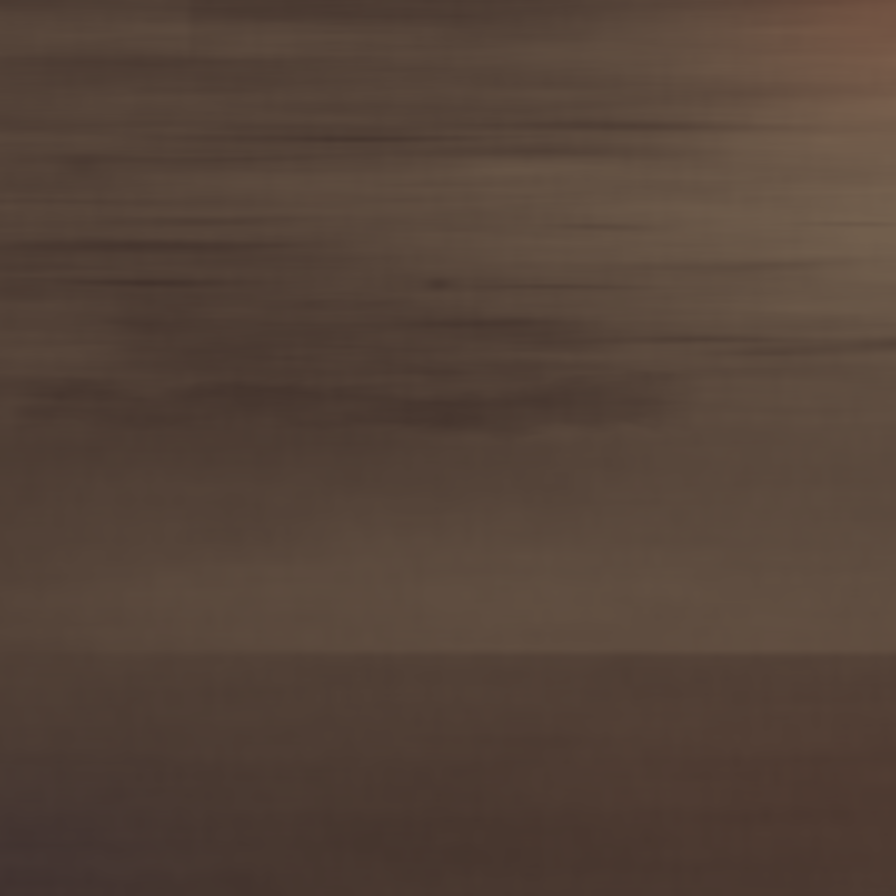
Reproduce this texture procedurally as a Shadertoy shader.

```glsl
const vec3 DARK_BROWN = vec3(0.262, 0.200, 0.173);
const vec3 PALE_BROWN = vec3(0.425, 0.352, 0.288);
const vec3 WARM_GLOW = vec3(0.060, 0.010, 0.000);
const vec3 COOL_SHADE = vec3(-0.012, -0.006, 0.010);
const float SEAM_HEIGHT = 0.271;
const float MEAN_TONE = 0.37;
const float CONTRAST = 1.32;

float hash(vec2 p) {
    vec3 q = fract(vec3(p.xyx) * 0.1031);
    q += dot(q, q.yzx + 33.33);
    return fract((q.x + q.y) * q.z);
}

float noise(vec2 p) {
    vec2 cell = floor(p);
    vec2 f = fract(p);
    f = f * f * (3.0 - 2.0 * f);
    float low = mix(hash(cell), hash(cell + vec2(1, 0)), f.x);
    float high = mix(hash(cell + vec2(0, 1)), hash(cell + vec2(1, 1)), f.x);
    return mix(low, high, f.y);
}

// Layered noise centred on zero
float fbm(vec2 p) {
    float sum = 0.0;
    float weight = 0.5;
    for (int i = 0; i < 4; i++) {
        sum += weight * (noise(p) - 0.5);
        p = p * 2.03 + 17.3;
        weight *= 0.5;
    }
    return sum;
}

// Soft elliptical spot, one at its centre
float spot(vec2 p, vec2 centre, vec2 radius) {
    vec2 d = (p - centre) / radius;
    return exp(-dot(d, d));
}

// Long patchy stain with ragged, softened edges
float stain(vec2 p, vec2 centre, vec2 halfSize, float softness) {
    float patches = 0.85 + 1.1 * fbm(p * vec2(8.0, 30.0) + 12.0);
    p.x += 0.12 * fbm(p * vec2(6.0, 38.0));
    p.y += 0.045 * fbm(p * vec2(11.0, 26.0) + 5.0);
    vec2 d = abs(p - centre) - halfSize;
    float across = 1.0 - smoothstep(-softness, softness, d.y);
    float along = 1.0 - smoothstep(-0.04, 0.04, d.x);
    return across * along * patches;
}

// Thin scattered grain lines, tapered at both ends
float grainLines(vec2 p) {
    float sum = 0.0;
    for (int i = 0; i < 18; i++) {
        float id = float(i);
        vec2 centre = vec2(hash(vec2(id, 3.0)) * 1.2 - 0.1,
                           mix(0.58, 0.87, hash(vec2(id, 8.0))));
        float halfLength = mix(0.05, 0.20, hash(vec2(id, 14.0)));
        float thickness = mix(0.003, 0.007, hash(vec2(id, 21.0)));
        float strength = mix(0.4, 1.0, hash(vec2(id, 29.0)));
        float bend = 0.008 * (noise(vec2(p.x * 5.0, id)) - 0.5);
        sum += strength * spot(p, centre + vec2(0.0, bend), vec2(halfLength, thickness));
    }
    return min(sum, 1.2);
}

// Broad light falling on the two boards
float boardTone(vec2 p) {
    float upper = 0.30 + 0.19 * p.x;
    upper += 0.36 * spot(p, vec2(1.08, 0.79), vec2(0.40, 0.20));
    upper += 0.14 * spot(p, vec2(0.60, 0.32), vec2(0.80, 0.10));
    upper += 0.07 * spot(p, vec2(0.35, 0.77), vec2(0.50, 0.04));
    upper -= 0.08 * smoothstep(0.86, 1.0, p.y) * (1.0 - p.x);
    float lower = mix(0.11, 0.31, smoothstep(0.05, 0.27, p.y)) + 0.05 * p.x;
    return mix(lower, upper, smoothstep(-0.006, 0.006, p.y - SEAM_HEIGHT));
}

// Horizontal fibres, strongest in the upper part
float fibres(vec2 p) {
    float strength = mix(0.25, 1.0, smoothstep(0.48, 0.62, p.y));
    float broad = fbm(vec2(p.x * 1.5, p.y * 19.0));
    float fine = fbm(vec2(p.x * 3.5 + 9.0, p.y * 58.0));
    return strength * (0.36 * broad + 0.28 * fine);
}

void mainImage(out vec4 fragColor, in vec2 fragCoord) {
    vec2 uv = fragCoord / iResolution.xy;

    // Light, fibres and cloudy mottling
    float tone = boardTone(uv) + fibres(uv);
    tone += 0.12 * fbm(uv * vec2(7.0, 17.0) + 31.0);

    // Dark stains and grain lines
    tone -= 0.19 * stain(uv, vec2(0.40, 0.546), vec2(0.36, 0.023), 0.012);
    tone -= 0.14 * stain(uv, vec2(0.41, 0.625), vec2(0.25, 0.030), 0.022);
    tone -= 0.09 * spot(uv, vec2(0.38, 0.49), vec2(0.30, 0.06));
    tone -= 0.23 * grainLines(uv);
    tone -= 0.20 * spot(uv, vec2(0.49, 0.683), vec2(0.016, 0.007));
    tone -= 0.13 * spot(uv, vec2(0.09, 0.815), vec2(0.022, 0.010));

    // Lighter end piece in the upper left corner
    float endPiece = 1.0 - smoothstep(0.205, 0.218, uv.x);
    tone += 0.08 * endPiece * smoothstep(0.925, 0.945, uv.y);

    // Faint woven unevenness
    tone += 0.035 * (noise(uv * vec2(90.0, 45.0)) - 0.5);

    // Colour with warm and cool corners
    tone = MEAN_TONE + CONTRAST * (tone - MEAN_TONE + 0.025);
    vec3 color = mix(DARK_BROWN, PALE_BROWN, clamp(tone, -0.02, 1.1));
    color += WARM_GLOW * spot(uv, vec2(1.02, 1.0), vec2(0.20, 0.13));
    color += 0.25 * WARM_GLOW * spot(uv, vec2(1.0, 0.12), vec2(0.45, 0.14));
    color += COOL_SHADE * spot(uv, vec2(0.0, 0.03), vec2(0.22, 0.12));
    fragColor = vec4(color, 1.0);
}
```
